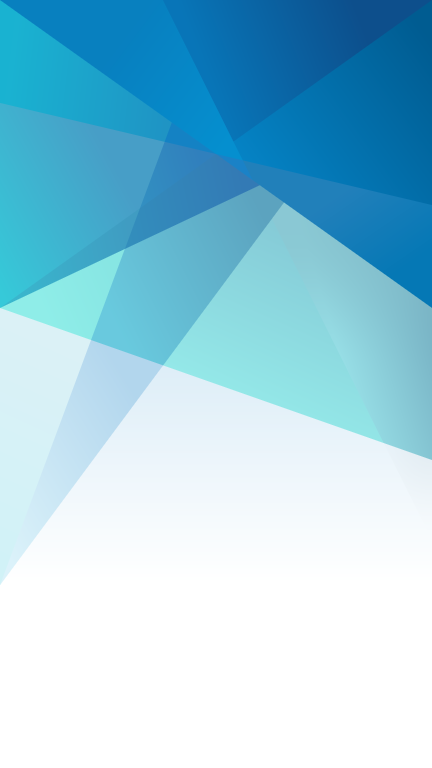
Reproduce this background procedurally as a WebGL 2 fragment shader.

```glsl
#version 300 es
precision highp float;
// Draws an abstract backdrop of overlapping translucent facets, blue above
// and fading to white below. Long straight lines cut the canvas into
// half planes; each facet is a two-colour ramp masked by those half planes.

uniform vec2 u_resolution;
out vec4 outColor;

// Antialiased coverage of the half plane to the left of the line a -> b.
float leftOf(vec2 p, vec2 a, vec2 b, vec2 size) {
  vec2 d = b - a;
  float signedArea = d.x * (p.y - a.y) - d.y * (p.x - a.x);
  float pixelStep = length(vec2(d.y / size.x, d.x / size.y));
  return clamp(signedArea / pixelStep + 0.5, 0.0, 1.0);
}

// Linear colour ramp running from point a to point b.
vec3 ramp(vec2 p, vec2 a, vec2 b, vec3 colorA, vec3 colorB) {
  vec2 d = b - a;
  return mix(colorA, colorB, clamp(dot(p - a, d) / dot(d, d), 0.0, 1.0));
}

// Blue facets left of the falling diagonal.
vec3 leftFacets(vec2 p, float overBand, float overRise, float leftBlade) {
  vec3 cyan = ramp(p, vec2(0.02, 0.91), vec2(0.38, 0.83),
                   vec3(0.10, 0.70, 0.82), vec3(0.12, 0.58, 0.77));
  vec3 azure = vec3(0.08, 0.51, 0.77);
  vec3 haze = ramp(p, vec2(0.22, 0.83), vec2(0.0, 0.62),
                   vec3(0.28, 0.62, 0.78), vec3(0.21, 0.79, 0.85));
  vec3 hazeLow = ramp(p, vec2(0.30, 0.71), vec2(0.0, 0.60),
                      vec3(0.25, 0.61, 0.76), vec3(0.22, 0.73, 0.81));
  vec3 slate = ramp(p, vec2(0.46, 0.80), vec2(0.31, 0.72),
                    vec3(0.19, 0.50, 0.74), vec3(0.20, 0.57, 0.76));
  vec3 slateLow = ramp(p, vec2(0.55, 0.78), vec2(0.29, 0.68),
                       vec3(0.20, 0.48, 0.71), vec3(0.20, 0.56, 0.74));
  vec3 upper = mix(azure, cyan, leftBlade);
  vec3 lower = mix(mix(slateLow, slate, overRise),
                   mix(hazeLow, haze, overRise), leftBlade);
  return mix(lower, upper, overBand);
}

// Deep blue facets above the falling diagonal.
vec3 topFacets(vec2 p, float overBand, float overRise, float rightSteep) {
  vec3 cerulean = ramp(p, vec2(0.35, 1.0), vec2(0.50, 0.80),
                       vec3(0.03, 0.50, 0.75), vec3(0.02, 0.56, 0.81));
  vec3 navy = ramp(p, vec2(0.53, 0.83), vec2(0.80, 1.02),
                   vec3(0.03, 0.46, 0.72), vec3(0.05, 0.31, 0.55));
  vec3 ocean = ramp(p, vec2(0.55, 0.78), vec2(0.80, 1.10),
                    vec3(0.02, 0.52, 0.78), vec3(0.0, 0.36, 0.57));
  vec3 steel = ramp(p, vec2(0.80, 0.75), vec2(0.85, 0.62),
                    vec3(0.13, 0.50, 0.73), vec3(0.02, 0.47, 0.71));
  vec3 right = mix(mix(steel, ocean, overBand), navy, overRise);
  vec3 left = mix(vec3(0.10, 0.51, 0.78), cerulean, max(overBand, overRise));
  return mix(left, right, rightSteep);
}

// Aqua facets across the middle.
vec3 aquaFacets(vec2 p, float leftBlade, float leftFold, float rightSteep) {
  vec3 mint = ramp(p, vec2(0.25, 0.67), vec2(0.12, 0.57),
                   vec3(0.53, 0.90, 0.89), vec3(0.56, 0.93, 0.91));
  vec3 lagoon = ramp(p, vec2(0.58, 0.75), vec2(0.32, 0.52),
                     vec3(0.36, 0.64, 0.75), vec3(0.41, 0.79, 0.87));
  vec3 aqua = ramp(p, vec2(0.62, 0.72), vec2(0.56, 0.48),
                   vec3(0.52, 0.79, 0.84), vec3(0.58, 0.91, 0.91));
  vec3 shade = ramp(p, vec2(0.82, 0.48), vec2(1.0, 0.58),
                    vec3(0.59, 0.87, 0.90), vec3(0.47, 0.70, 0.77));
  shade = mix(shade, vec3(0.52, 0.75, 0.80), 0.7 * smoothstep(0.52, 0.70, p.y));
  vec3 color = mix(aqua, shade, rightSteep);
  color = mix(color, lagoon, leftFold);
  return mix(color, mint, leftBlade);
}

// Pale facets dissolving into white.
vec3 paleFacets(vec2 p, float leftBlade, float leftFold, float rightSteep) {
  vec3 mist = ramp(p, vec2(0.0, 0.53), vec2(0.0, 0.24),
                   vec3(0.865, 0.93, 0.97), vec3(1.0));
  vec3 strip = ramp(p, vec2(0.26, 0.53), vec2(0.02, 0.27),
                    vec3(0.70, 0.84, 0.93), vec3(0.86, 0.95, 0.98));
  vec3 frost = ramp(p, vec2(0.08, 0.58), vec2(0.0, 0.27),
                    vec3(0.86, 0.945, 0.965), vec3(0.82, 0.95, 0.97));
  float dim = rightSteep * smoothstep(0.30, 0.42, p.y) * smoothstep(0.85, 1.0, p.x);
  vec3 color = mix(mist - 0.03 * dim, strip, leftFold);
  return mix(color, frost, leftBlade);
}

void main() {
  vec2 size = u_resolution;
  vec2 p = gl_FragCoord.xy / size;

  // Shared corners and the dividing lines.
  vec2 hinge = vec2(0.0, 0.599);
  vec2 foot = vec2(0.0, 0.238);
  float overFall = leftOf(p, vec2(0.0, 1.0), vec2(1.0, 0.599), size);
  float overRise = leftOf(p, hinge, vec2(1.0), size);
  float overBand = leftOf(p, vec2(0.0, 0.866), vec2(1.0, 0.733), size);
  float overRidge = leftOf(p, hinge, vec2(0.602, 0.759), size);
  float overShore = leftOf(p, hinge, vec2(1.0, 0.401), size);
  float rightSteep = leftOf(p, vec2(0.377, 1.0), vec2(1.0, 0.297), size);
  float leftBlade = leftOf(p, foot, vec2(0.398, 0.841), size);
  float leftFold = leftOf(p, foot, vec2(0.657, 0.736), size);

  // Stack the layers from the bottom of the canvas upward.
  vec3 color = paleFacets(p, leftBlade, leftFold, rightSteep);
  color = mix(color, aquaFacets(p, leftBlade, leftFold, rightSteep), overShore);
  color = mix(color, leftFacets(p, overBand, overRise, leftBlade), overRidge);
  color = mix(color, topFacets(p, overBand, overRise, rightSteep), overFall);
  outColor = vec4(color, 1.0);
}
```
